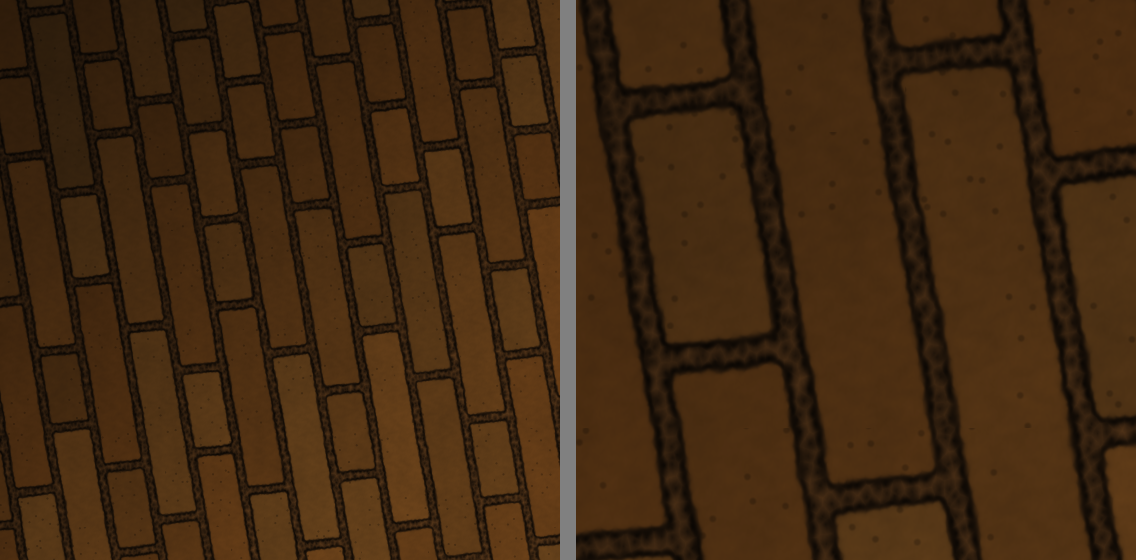
Left, the full canvas; right, a detail of the centre.
Reproduce this texture procedurally as a Shadertoy shader.

```glsl
float hash(vec2 p) {
    return fract(sin(dot(p, vec2(127.1, 311.7))) * 43758.5);
}

// Cellular noise: distance to the nearest scattered point
float cells(vec2 p) {
    vec2 id = floor(p);
    float nearest = 2.0;
    for (int y = -1; y <= 1; y++)
    for (int x = -1; x <= 1; x++) {
        vec2 c = id + vec2(x, y);
        vec2 site = c + vec2(hash(c), hash(c + 57.3));
        nearest = min(nearest, length(p - site));
    }
    return nearest;
}

// Layered sines, roughly -1 to 1
float waves(vec2 p) {
    float sum = 0.0, amp = 0.5;
    for (int i = 0; i < 4; i++) {
        sum += amp * sin(p.x + 1.7 * sin(p.y)) * cos(p.y * 0.9 + sin(p.x * 0.7));
        p = mat2(1.5, 1.2, -1.2, 1.5) * p + 2.3;
        amp *= 0.6;
    }
    return sum;
}

float roundedBox(vec2 p, vec2 halfSize, float radius) {
    vec2 q = abs(p) - halfSize + radius;
    return length(max(q, 0.0)) + min(max(q.x, q.y), 0.0) - radius;
}

// Distance to the brick around p (y runs down); id names that brick
float brickDistance(vec2 p, out vec2 id) {
    // Leaning columns
    float c = (p.x - 0.17 * p.y) * 12.05 + 0.54;
    float column = floor(c) - 1.0;
    float across = (fract(c) - 0.5) / 12.05;

    // Each course shifts, then splits into a long and a short brick
    float phase = fract(0.04 + 0.46 * column - 0.29 * ceil(column / 3.0));
    float t = (p.y + 0.11 * across) / 0.482 - phase;
    float course = floor(t);
    float along = fract(t);
    bool shortFirst = mod(column, 3.0) == 1.0 && mod(course, 2.0) == 0.0;
    float split = (shortFirst ? 0.3 : 0.7) + 0.06 * (hash(vec2(column, course)) - 0.5);
    vec2 span = along < split ? vec2(0.0, split) : vec2(split, 1.0);

    // Some long bricks are cut in half
    if (span.y - span.x > 0.5 && hash(vec2(column + 31.0, course)) > 0.83) {
        float middle = 0.5 * (span.x + span.y);
        span = along < middle ? vec2(span.x, middle) : vec2(middle, span.y);
    }
    id = vec2(column, course + span.x);
    vec2 local = vec2(across, (along - 0.5 * (span.x + span.y)) * 0.482);
    vec2 halfSize = vec2(0.0325, (span.y - span.x) * 0.241 - 0.009);
    return roundedBox(local, halfSize, 0.005);
}

void mainImage(out vec4 fragColor, in vec2 fragCoord) {
    vec2 uv = fragCoord / iResolution.xy;
    vec2 p = vec2(uv.x, 1.0 - uv.y);
    float pixel = 1.0 / iResolution.y;

    // Worn, wavering edges
    vec2 warped = p + 0.0016 * vec2(waves(p * 48.0), waves(p.yx * 53.0 + 9.0));
    vec2 id;
    float grit = cells(p * vec2(150.0, 115.0));
    float d = brickDistance(warped, id) + 0.0022 * (grit - 0.5);

    // Brick faces with mottling, grain and pits
    vec3 brick = mix(vec3(0.355, 0.208, 0.076), vec3(0.345, 0.222, 0.092), hash(id + 4.0));
    brick *= 0.91 + 0.16 * hash(id);
    brick *= 1.0 + 0.05 * waves(p * 24.0 + id) + 0.05 * waves(p * 170.0);
    float pit = 1.0 - smoothstep(0.04, 0.12, cells(p * 42.0 + 5.0));
    brick *= 1.0 - 0.22 * pit * step(0.6, hash(floor(p * 17.0)));

    // Rough mortar, darkest in the groove along each brick
    vec3 mortar = vec3(0.225, 0.142, 0.067) * (0.6 + 0.75 * grit + 0.16 * waves(p * 210.0));
    float blur = max(0.0016, pixel);
    vec3 color = mix(brick, mortar, smoothstep(-blur, blur, d));
    float groove = exp(-pow((d - 0.0022) / 0.0027, 2.0));
    color *= 1.0 - groove * (0.58 + 0.14 * waves(p * 30.0));

    // Light grows from the upper left to the lower right
    float light = 0.5 + 0.64 * smoothstep(-0.15, 1.0, 0.5 * (p.x + p.y));
    fragColor = vec4(color * light, 1.0);
}
```
